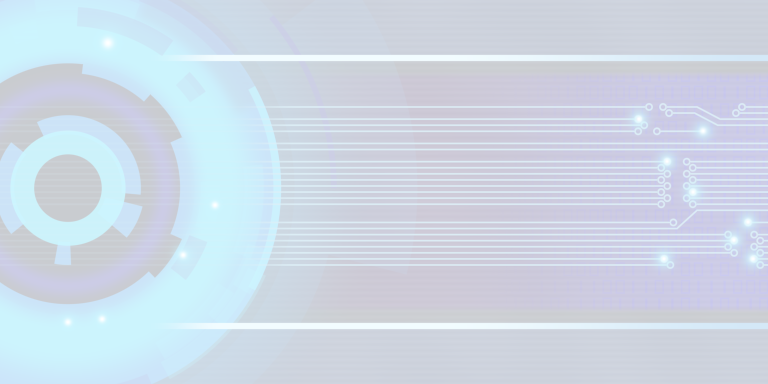
Write a WebGL 2 fragment shader that draws this background.

```glsl
#version 300 es
precision highp float;
// A pale technology backdrop: a glowing segmented dial feeds circuit traces
// that run right between two bright bars. The dial is built from polar bands,
// the traces from segment distances on evenly spaced rows.
uniform vec2 u_resolution;
out vec4 outColor;

const float PI = 3.14159, PITCH = .015826; // PITCH: trace row spacing
const vec2 DIAL = vec2(.177, .51);
const vec3 GREY = vec3(.8, .81, .825);
const vec3 MAUVE = vec3(.805, .79, .84);
const vec3 LAVENDER = vec3(.8, .8, .91);
const vec3 SKY = vec3(.8, .9, .985);
const vec3 CYAN = vec3(.8, .965, 1);
const vec3 ICE = vec3(.95, .99, 1);

float hash(vec2 p) { return fract(sin(dot(p, vec2(127.1, 311.7))) * 43758.5); }

float gradDot(vec2 cell, vec2 f) {
  float a = 2. * PI * hash(cell);
  return dot(vec2(cos(a), sin(a)), f);
}

float gradientNoise(vec2 p) {
  vec2 i = floor(p), f = fract(p), u = f * f * (3. - 2. * f), e = vec2(1, 0);
  return mix(mix(gradDot(i, f), gradDot(i + e, f - e), u.x),
             mix(gradDot(i + e.yx, f - e.yx), gradDot(i + 1., f - 1.), u.x), u.y);
}

// Coverage of signed distance d with edge softness aa
float ink(float d, float aa) { return 1. - smoothstep(-aa, aa, d); }

float band(float x, float lo, float hi, float aa) {
  return ink(abs(x - .5 * (lo + hi)) - .5 * (hi - lo), aa);
}

// Ring sector; pol holds radius and angle
float arc(vec2 pol, float lo, float hi, float mid, float halfAngle, float aa) {
  float turn = abs(mod(pol.y - mid + PI, 2. * PI) - PI);
  return band(pol.x, lo, hi, aa) * ink((turn - halfAngle) * pol.x, aa);
}

float segment(vec2 p, vec2 a, vec2 b) {
  vec2 ab = b - a;
  return length(p - a - ab * clamp(dot(p - a, ab) / dot(ab, ab), 0., 1.));
}

// Trace that starts at a small hollow node
float stub(vec2 p, vec2 node, vec2 end) {
  float wire = segment(p, node + .5 * normalize(end - node), end);
  return min(wire, abs(length(p - node) - .5));
}

// Parallel stubs whose nodes alternate between two columns
float bus(vec2 p, float first, float last, float evenX, float oddX, float endX) {
  float d = 1e3;
  for (float y = first; y <= last; y++)
    d = min(d, stub(p, vec2(mod(y, 2.) > .5 ? oddX : evenX, y), vec2(endX, y)));
  return d;
}

float bend(vec2 p, vec2 a, vec2 b) {
  return min(segment(p, a, b), segment(p, b, vec2(130, b.y)));
}

float circuit(vec2 q) {
  float d = min(abs(q.y - 6.), abs(q.y - 7.));
  // Traces from the left
  d = min(d, bus(q, 0., 0., 106.8, 0., 0.));
  d = min(d, bus(q, 2., 4., 105., 106., 0.));
  d = min(d, bus(q, 9., 16., 108.8, 109.8, 0.));
  d = min(d, bus(q, 19., 19., 0., 110.8, 0.));
  d = min(d, bus(q, 21., 24., 120.8, 119.8, 0.));
  d = min(d, bus(q, 25., 26., 110.3, 109.3, 0.));
  // Traces to the right
  d = min(d, bus(q, 0., 1., 122.1, 121.1, 130.));
  d = min(d, bus(q, 4., 4., 108.1, 0., 115.7));
  d = min(d, bus(q, 9., 16., 114., 113., 130.));
  d = min(d, bus(q, 19., 19., 0., 123.1, 130.));
  d = min(d, bus(q, 21., 26., 125.1, 124.1, 130.));
  // Bent traces
  for (float k = 0.; k < 2.; k++) {
    vec2 corner = vec2(114.7 - .4 * k, k);
    d = min(d, stub(q, vec2(109.1 + k, k), corner));
    d = min(d, bend(q, corner, corner + vec2(3.8, 2)));
  }
  d = min(d, segment(q, vec2(0, 20), vec2(111.4, 20)));
  return min(d, bend(q, vec2(111.4, 20), vec2(114.7, 17)));
}

// Faint hollow tiles and upright dashes
float tiles(vec2 p, float aa) {
  vec2 size = vec2(.034, .046), g = p / size, f = abs(fract(g) - .5) * size;
  float box = abs(max(f.x - .01, f.y - .016)) - .002;
  float dash = max(f.x - .003, f.y - .016);
  return ink(hash(floor(g)) > .5 ? dash : box, aa);
}

vec3 backdrop(vec2 p, float aa) {
  float panel = band(p.y, .195, .805, .012);
  vec3 c = mix(GREY, vec3(.805, .825, .865), smoothstep(.33, .36, abs(p.y - .5)));
  c = mix(c, MAUVE, panel * smoothstep(.5, 1.1, p.x));
  c = mix(c, LAVENDER, panel * .85 * smoothstep(1.05, 1.9, p.x));
  c += vec3(-.015, -.015, .03) * tiles(p, aa) * panel * smoothstep(1.2, 1.75, p.x);
  return c + .012 * gradientNoise(p * 4.) + .005 * cos(p.y * 2. * PI / PITCH);
}

vec3 dial(vec3 c, vec2 pol, float aa) {
  float r = pol.x;
  // Halo and outer rings
  c = mix(c, vec3(.8, .88, .93), .6 - .6 * smoothstep(.5, .82, r));
  c = mix(c, SKY, .14 * (band(r, .59, .7, aa) + arc(pol, .7, .91, .2, .45, aa)));
  c = mix(c, LAVENDER, .6 * arc(pol, .685, .7, .35, .35, aa));
  // Dark well with a lavender ring
  c = mix(c, GREY - .01, ink(r - .33, aa));
  c = mix(c, LAVENDER, .9 * exp(-pow((r - .255) / .028, 2.)));
  // Main ring, brightest near its middle
  float ring = band(r, .325, .555, aa);
  ring = max(ring, arc(pol, .292, .33, 0., .42, aa));
  ring = max(ring, arc(pol, .302, .33, -1.7, .9, aa));
  ring = max(ring, arc(pol, .3, .33, 1.15, .3, aa));
  float core = smoothstep(.3, .37, r) * (1. - smoothstep(.42, .54, r));
  c = mix(c, mix(SKY, CYAN, core), ring * (.92 - .3 * arc(pol, .48, .56, .8, .38, .02)));
  c = mix(c, CYAN, .7 * arc(pol, .535, .555, 0., .5, aa));
  // Scattered translucent sectors
  for (float i = 0.; i < 18.; i++) {
    float lo = mix(.33, .54, hash(vec2(i, 1))), mid = 2. * PI * hash(vec2(i, 2));
    float s = arc(pol, lo, lo + .05, mid, .05 + .3 * hash(vec2(i, 3)), aa);
    c = mix(c, hash(vec2(i, 4)) < .35 ? LAVENDER : CYAN, .28 * s);
  }
  // Inner ring with stepped blades
  float blades = arc(pol, .14, .19, .96, 1.05, aa);
  blades = max(blades, arc(pol, .1, .2, -.47, .23, aa));
  blades = max(blades, arc(pol, .14, .2, -1.64, .11, aa));
  blades = max(blades, arc(pol, .14, .19, PI, .68, aa));
  c = mix(c, SKY, .9 * blades);
  return mix(c, CYAN, .9 * band(r, .088, .15, aa));
}

vec3 glow(vec3 c, float d) {
  return mix(mix(c, CYAN, .75 * exp(-.35 * d * d)), vec3(1), exp(-2.5 * d * d));
}

void main() {
  vec2 p = gl_FragCoord.xy / u_resolution.y, v = p - DIAL;
  float aa = .75 / u_resolution.y;
  vec3 c = dial(backdrop(p, aa), vec2(length(v), atan(v.y, v.x)), aa);
  float trace = ink(circuit(vec2(p.x, .7214 - p.y) / PITCH) - .14, aa / PITCH);
  c = mix(c, vec3(.87, .94, .97), trace * mix(.15, .9, smoothstep(.6, .78, p.x)));
  float bar = ink(abs(abs(p.y - .5) - .349) - .008, aa) * smoothstep(.38, .58, p.x);
  c = mix(c, mix(ICE, vec3(.83, .91, .97), smoothstep(1.1, 2., p.x)), bar);
  // Light points
  vec2 spots[13] = vec2[13](vec2(.281, .888), vec2(.56, .466), vec2(.477, .336),
    vec2(.266, .169), vec2(.177, .161), vec2(1.664, .69), vec2(1.831, .659),
    vec2(1.737, .58), vec2(1.805, .5), vec2(1.948, .422), vec2(1.911, .375),
    vec2(1.729, .326), vec2(1.961, .326));
  for (int i = 0; i < 13; i++) c = glow(c, length(p - spots[i]) / (i < 1 ? .022 : .014));
  outColor = vec4(c, 1);
}
```
